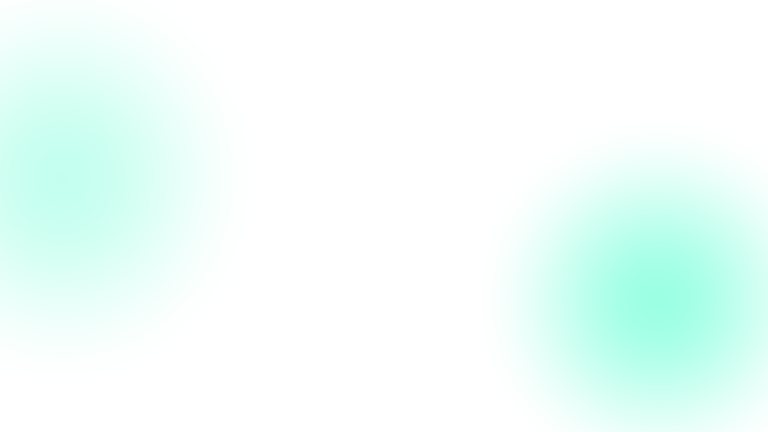
Reproduce this background procedurally as a Shadertoy shader.

```glsl
const vec3 WHITE = vec3(1.0);
const vec3 MINT = vec3(0.61, 1.0, 0.893);

// Soft round glow: 1 at the centre, easing to 0 at the radii
float softGlow(vec2 point, vec2 centre, vec2 radii) {
    return 1.0 - smoothstep(0.0, 1.0, length((point - centre) / radii));
}

// Lay a translucent tint over a base colour
vec3 addTint(vec3 base, vec3 tint, float amount) {
    return mix(base, tint, amount);
}

void mainImage(out vec4 fragColor, in vec2 fragCoord) {
    // Canvas units: height is 1, width is the aspect ratio
    vec2 point = fragCoord / iResolution.y;
    float aspect = iResolution.x / iResolution.y;

    // Pale glow at the left, stronger glow at the lower right
    float paleGlow = softGlow(point, vec2(0.081 * aspect, 0.588), vec2(0.475, 0.5));
    float brightGlow = softGlow(point, vec2(0.857 * aspect, 0.306), vec2(0.44));

    vec3 colour = addTint(WHITE, MINT, 0.6 * paleGlow);
    colour = addTint(colour, MINT, brightGlow);
    fragColor = vec4(colour, 1.0);
}
```
